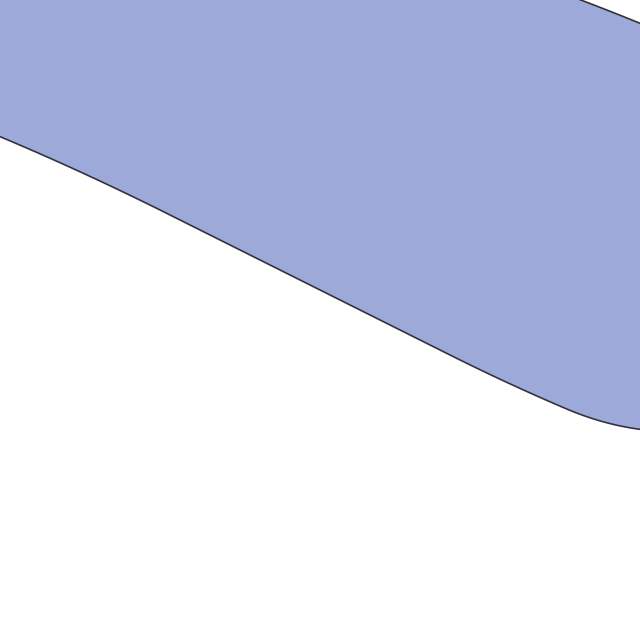
A Shadertoy shader for this background:

```glsl
// A broad periwinkle band sweeps down across a white ground, with thin dark outlines.
// Each border is a straight slope plus quadratic bends; dividing the height above it
// by the gradient length gives a distance for the fill and the stroke.

const vec3 PAPER = vec3(1.0);
const vec3 BAND = vec3(0.612, 0.663, 0.851);
const vec3 INK = vec3(0.2, 0.2, 0.22);
const float HALF_STROKE = 0.0013;

// Curves below carry (height, slope) together.
vec2 line(float x, float height, float slope) {
    return vec2(height + slope * x, slope);
}

// Quadratic bend that begins at start; side is 1 for rightward, -1 for leftward.
vec2 bend(float x, float start, float side, float amount) {
    float t = max(side * (x - start), 0.0);
    return amount * vec2(t * t, 2.0 * side * t);
}

vec2 lowerBorder(float x) {
    return line(x, 0.7969, -0.5)
         + bend(x, 0.260, -1.0, -0.154)
         + bend(x, 0.703, 1.0, 0.205)
         + bend(x, 0.885, 1.0, 1.075);
}

vec2 upperBorder(float x) {
    return line(x - 0.9076, 1.0, -0.38)
         + bend(x, 0.9076, 1.0, -0.15);
}

// Signed distance, positive above the curve.
float distanceAbove(float y, vec2 curve) {
    return (y - curve.x) / sqrt(1.0 + curve.y * curve.y);
}

// Smooth coverage of the region where d is positive.
float coverage(float d, float pixel) {
    return clamp(d / pixel + 0.5, 0.0, 1.0);
}

void mainImage(out vec4 fragColor, in vec2 fragCoord) {
    float pixel = 1.0 / iResolution.y;
    vec2 p = fragCoord * pixel;

    float aboveLower = distanceAbove(p.y, lowerBorder(p.x));
    float belowUpper = -distanceAbove(p.y, upperBorder(p.x));

    // Band fill
    float inside = min(aboveLower, belowUpper);
    vec3 color = mix(PAPER, BAND, coverage(inside, pixel));

    // Outlines
    float edge = min(abs(aboveLower), abs(belowUpper));
    color = mix(color, INK, coverage(HALF_STROKE - edge, pixel));

    fragColor = vec4(color, 1.0);
}
```
